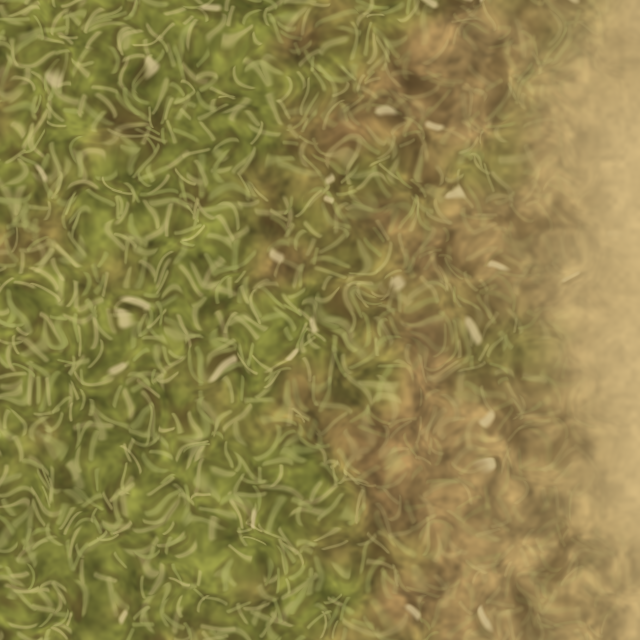
This texture is drawn by a WebGL 1 fragment shader. Its source:

```glsl
precision highp float;

// Worn turf beside a sandy path: patches of green and bare soil set by warped
// noise, strewn with soft bent blades and pale chips scattered on jittered grids.
// The ground dries and smooths out towards the sand along the right edge.

uniform vec2 u_resolution;

const vec3 SOIL   = vec3(0.54, 0.43, 0.265);
const vec3 DRY    = vec3(0.64, 0.545, 0.35);
const vec3 GRASS  = vec3(0.47, 0.475, 0.215);
const vec3 STRAW  = vec3(0.73, 0.68, 0.45);
const vec3 LEAF   = vec3(0.60, 0.61, 0.34);
const vec3 SAND   = vec3(0.79, 0.69, 0.48);
const vec3 SHADOW = vec3(0.32, 0.25, 0.14);
const vec3 CHIP   = vec3(0.83, 0.76, 0.57);

const float GRAIN_SCALE    = 34.0;  // clumps per canvas width
const float GRAIN_CONTRAST = 0.85;
const float BLADE_GRID     = 25.0;  // blade cells per canvas width
const float BLADE_OPACITY  = 0.62;
const float CHIP_GRID      = 20.0;
const float TAU = 6.2831853;

vec3 hash3(vec2 cell) {
  vec3 h = fract(cell.xyx * vec3(0.1031, 0.1030, 0.0973));
  h += dot(h, h.yxz + 33.33);
  return fract((h.xxy + h.yzz) * h.zyx);
}

float noise(vec2 p) {
  vec2 i = floor(p), f = fract(p);
  f = f * f * (3.0 - 2.0 * f);
  float low  = mix(hash3(i).x, hash3(i + vec2(1.0, 0.0)).x, f.x);
  float high = mix(hash3(i + vec2(0.0, 1.0)).x, hash3(i + 1.0).x, f.x);
  return mix(low, high, f.y);
}

float fbm(vec2 p) {
  float sum = 0.0, weight = 0.5;
  for (int i = 0; i < 3; i++) {
    sum += weight * noise(p);
    p = mat2(1.5, 1.15, -1.15, 1.5) * p + 17.3;
    weight *= 0.55;
  }
  return sum / 0.92625;
}

// Soft bent strokes, one per kept cell: x coverage, y random tone, z shade beside it.
vec3 scatter(vec2 p, float keep, vec2 halfSize, float seed) {
  vec2 cell = floor(p);
  vec3 result = vec3(0.0);
  for (int y = -1; y <= 1; y++) {
    for (int x = -1; x <= 1; x++) {
      vec2 id = cell + vec2(float(x), float(y));
      vec3 place = hash3(id + seed);
      vec3 form = hash3(id + seed + 57.0);
      vec2 offset = p - id - place.xy;
      float angle = place.z * TAU;
      vec2 along = vec2(cos(angle), sin(angle));
      vec2 q = vec2(dot(offset, along), dot(offset, vec2(-along.y, along.x)));
      q.y += (form.y - 0.5) * q.x * q.x;
      float reach = halfSize.x * mix(0.45, 1.0, form.x);
      float width = halfSize.y * mix(0.7, 1.2, form.y);
      float kept = step(form.z, keep);
      float ends = max(abs(q.x) - reach, 0.0);
      float body = kept * (1.0 - smoothstep(0.15, 1.0, length(vec2(ends, q.y)) / width));
      float shade = kept * (1.0 - smoothstep(0.2, 1.6, length(vec2(ends, q.y + width)) / width));
      result.y = mix(result.y, fract(form.x * 7.0 + place.x), body);
      result.x = max(result.x, body);
      result.z = max(result.z, shade);
    }
  }
  return result;
}

void main() {
  vec2 p = gl_FragCoord.xy / u_resolution;

  // Broad layout: diagonal grass patches and the path along the right edge.
  vec2 diagonal = vec2(dot(p, vec2(0.8, 0.6)) * 3.2, dot(p, vec2(-0.6, 0.8)) * 5.0);
  float patches = (fbm(diagonal + 4.7) - 0.5) * 1.5 + (noise(p * 15.0 + 8.0) - 0.5) * 0.35;
  float cover = smoothstep(-0.25, 0.27, (0.62 - p.x) * 0.62 + patches);
  float rise = p.y - 0.6;
  float edge = p.x - 0.33 * rise * rise + 0.08 * (noise(p * 9.0) - 0.5);
  float sand = smoothstep(0.78, 1.02, edge);
  float dryness = smoothstep(0.48, 0.93, p.x);

  // Ground colour with warped clumps, fine grain and dark hollows.
  vec2 warp = vec2(noise(p * 22.0 + 3.0), noise(p * 22.0 + 41.0)) - 0.5;
  vec2 ground = p + warp * 0.03;
  float clumps = fbm(ground * GRAIN_SCALE) - 0.5;
  float grain = noise(p * 105.0 + 11.0) - 0.5;
  float rough = mix(1.0, 0.3, max(sand, 0.5 * dryness));
  vec3 color = mix(mix(SOIL, DRY, dryness), GRASS, cover * (1.0 - 0.6 * dryness));
  color *= 1.0 + rough * (GRAIN_CONTRAST * clumps + 0.16 * grain);
  float hollow = smoothstep(0.58, 0.82, fbm(ground * 17.0 + 29.0));
  color = mix(color, SHADOW, 0.6 * hollow * rough);

  // Overlapping layers of blades, thinner on bare soil and absent on sand.
  float growth = mix(0.45, 1.0, cover) * (1.0 - sand) * (1.0 - 0.35 * dryness);
  for (int i = 0; i < 3; i++) {
    float layer = float(i);
    vec2 at = ground * (BLADE_GRID + 5.0 * layer) + layer * 13.7;
    vec3 blade = scatter(at, 0.5, vec2(0.75, 0.21), 19.0 * layer + 5.0);
    vec3 tint = mix(LEAF, STRAW, clamp(blade.y + 0.25 * (1.0 - cover), 0.0, 1.0));
    color = mix(color, SHADOW, 0.2 * growth * blade.z * (1.0 - blade.x));
    color = mix(color, tint * (1.0 + 0.3 * clumps), BLADE_OPACITY * growth * blade.x);
  }

  // Path sand, then a few pale chips.
  vec3 sandTone = SAND * (1.0 + 0.12 * clumps + 0.06 * grain);
  color = mix(color, sandTone, sand);
  vec3 chip = scatter(ground * CHIP_GRID + 71.0, 0.08, vec2(0.22, 0.22), 83.0);
  color = mix(color, SHADOW, 0.35 * chip.z * (1.0 - chip.x) * (1.0 - sand));
  color = mix(color, CHIP, 0.75 * chip.x * (1.0 - sand));

  gl_FragColor = vec4(clamp(color, 0.0, 1.0), 1.0);
}
```
